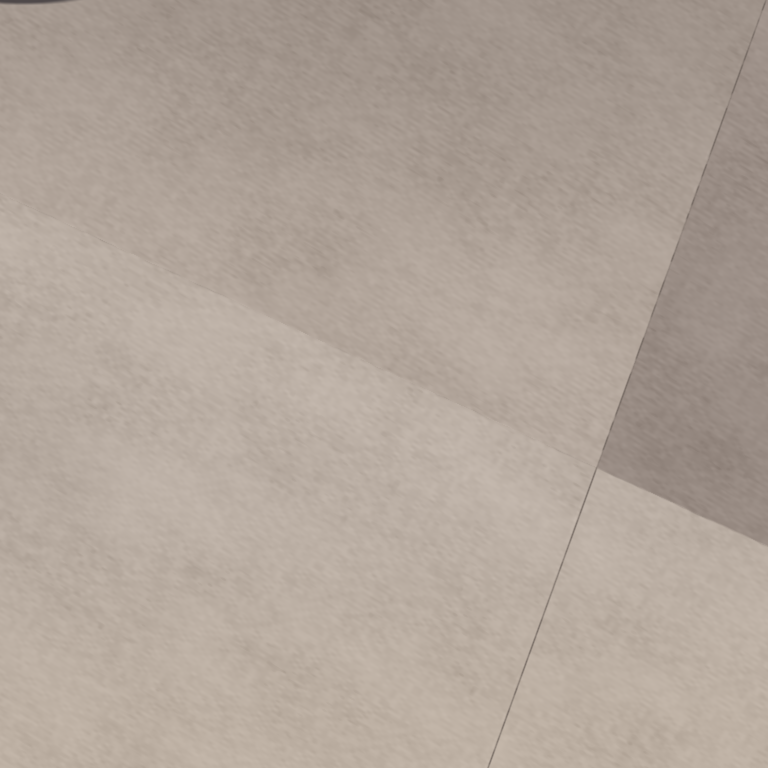
A Shadertoy shader for this texture:

```glsl
// Large matte stone floor tiles seen at an angle, meeting at one four-way joint.

const vec3 PALE_STONE = vec3(0.729, 0.682, 0.641);
const vec3 MID_STONE  = vec3(0.703, 0.653, 0.612);
const vec3 DARK_STONE = vec3(0.602, 0.552, 0.521);
const vec3 JOINT      = vec3(0.400, 0.360, 0.335);
const vec3 SHADOW     = vec3(0.250, 0.230, 0.240);

float hash(vec2 p) {
    return fract(sin(dot(p, vec2(127.1, 311.7))) * 43758.5453);
}

float noise(vec2 p) {
    vec2 i = floor(p), f = fract(p);
    f = f * f * (3.0 - 2.0 * f);
    return mix(mix(hash(i), hash(i + vec2(1.0, 0.0)), f.x),
               mix(hash(i + vec2(0.0, 1.0)), hash(i + vec2(1.0, 1.0)), f.x), f.y);
}

// Layered noise, centred on zero
float fbm(vec2 p) {
    float sum = 0.0, amp = 0.5;
    for (int i = 0; i < 4; i++) {
        sum += amp * (noise(p) - 0.5);
        p = mat2(0.8, 0.6, -0.6, 0.8) * p * 2.03 + 17.3;
        amp *= 0.5;
    }
    return sum;
}

// Signed distance to a line through a point; positive along the normal
float lineSide(vec2 p, vec2 point, vec2 normal) {
    return dot(p - point, normalize(normal));
}

float band(float d, float halfWidth, float blur) {
    return 1.0 - smoothstep(halfWidth - blur, halfWidth + blur, abs(d));
}

// Cloudy mottling with short fine flecks running along the given direction
float stoneWear(vec2 p, vec2 along, float seed) {
    vec2 q = vec2(dot(p, along), dot(p, vec2(-along.y, along.x)));
    float clouds = fbm(q * vec2(3.6, 5.0) + seed);
    float patches = fbm(q * vec2(12.0, 18.0) + seed * 1.7);
    float flecks = noise(q * vec2(75.0, 150.0) + seed * 2.3) - 0.5;
    float specks = noise(q * vec2(140.0, 270.0) + seed * 3.1) - 0.5;
    float pits = smoothstep(0.70, 0.95, noise(q * vec2(85.0, 190.0) + seed * 4.7));
    float worn = clamp(0.5 - 2.5 * patches - clouds, 0.0, 1.0);
    float fine = 0.020 * flecks + 0.036 * specks;
    return 0.052 * clouds + 0.050 * patches + (0.75 + 0.5 * worn) * fine
        - 0.022 * pits * worn;
}

void mainImage(out vec4 fragColor, in vec2 fragCoord) {
    vec2 uv = fragCoord / iResolution.xy;
    float pixel = 1.0 / iResolution.y;

    // The two joints that divide the floor
    vec2 corner = vec2(0.777, 0.391);
    float steep = lineSide(uv, corner, vec2(1.0, -0.362));
    float shallow = lineSide(uv, corner, vec2(0.46, 1.0));
    shallow += 0.0008 * (noise(vec2(uv.x * 90.0, 4.0)) - 0.5);
    float right = smoothstep(-pixel, pixel, steep);
    float soft = max(pixel, mix(0.0035, 0.0020, right));
    float upper = smoothstep(-soft, soft, shallow);

    // Base tone of each tile, falling off towards the far edge
    vec3 farTone = mix(MID_STONE, DARK_STONE, right);
    vec3 color = mix(PALE_STONE, farTone, upper);
    float falloff = smoothstep(0.58, 1.08, uv.y + 0.16 * (uv.x - 0.5));
    color -= vec3(0.084, 0.082, 0.076) * falloff * upper * (1.0 - right);
    color += 0.022 * falloff * right;
    color += vec3(0.004, 0.0, -0.010) * (1.0 - smoothstep(0.0, 0.4, uv.y));

    // Each tile gets its own wear pattern
    float seed = 13.0 * step(0.0, steep) + 29.0 * step(0.0, shallow) + 5.0;
    vec2 along = normalize(vec2(1.0, -0.6));
    color += stoneWear(uv, along, seed) * vec3(1.0, 1.02, 1.03);

    // Duller left border and lighter worn strip on the near tile
    float near = (1.0 - upper) * (1.0 - right);
    float dull = (1.0 - smoothstep(0.0, 0.25, uv.x)) * band(uv.y - 0.40, 0.12, 0.12);
    color -= 0.032 * near * dull * (0.7 + fbm(uv * 9.0));
    color += 0.010 * near * band(shallow + 0.06, 0.04, 0.06);

    // Thin steep joint, broken into dashes beyond the crossing
    float dashes = smoothstep(0.25, 0.65, noise(vec2(uv.y * 110.0, 3.0)));
    float strength = mix(0.60 + 0.20 * dashes, 0.28 + 0.48 * dashes, upper);
    color = mix(color, JOINT, band(steep, 0.0009, max(pixel, 0.0014)) * strength);

    // Pale chipped lip beside the steep joint
    float chips = smoothstep(0.55, 0.85, noise(vec2(uv.y * 60.0, 12.0)));
    color += 0.016 * chips * band(steep + 0.0035, 0.0010, 0.0016);

    // Barely visible shallow joint, in sparse traces
    float traces = smoothstep(0.45, 0.85, noise(vec2(uv.x * 45.0, 8.0)));
    float faint = mix(0.12, 0.18, right) * traces;
    color = mix(color, JOINT, band(shallow, 0.0008, max(pixel, 0.0016)) * faint);

    // Dark edge of an object at the far left corner
    float object = length((uv - vec2(0.03, 1.006)) / vec2(0.075, 0.011)) - 1.0;
    color = mix(color, SHADOW, 0.85 * (1.0 - smoothstep(-0.25, 0.25, object)));

    fragColor = vec4(clamp(color, 0.0, 1.0), 1.0);
}
```
